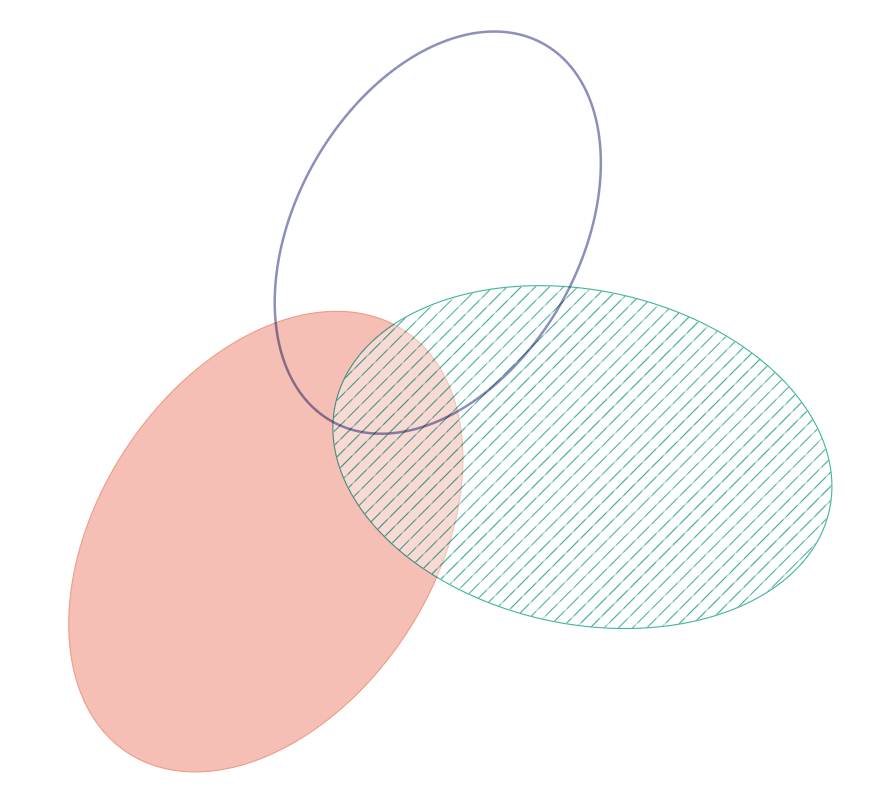
Write a Shadertoy shader that draws this background.

```glsl
// Three tilted ellipses on white: a filled coral one, a diagonally hatched
// teal one that veils what lies below, and a navy outline on top.
// Approximate ellipse distances give the edges; inks blend by multiplying.

// Ellipses in units of the canvas height: centre, half axes, tilt (radians)
const vec2  CORAL_CENTRE = vec2(0.3290, 0.3297);
const vec2  CORAL_AXES   = vec2(0.3123, 0.2078);
const float CORAL_TILT   = 0.991;
const vec2  TEAL_CENTRE  = vec2(0.7208, 0.4343);
const vec2  TEAL_AXES    = vec2(0.3126, 0.2065);
const float TEAL_TILT    = -0.209;
const vec2  NAVY_CENTRE  = vec2(0.5418, 0.7121);
const vec2  NAVY_AXES    = vec2(0.2678, 0.1759);
const float NAVY_TILT    = 1.059;

// Colours
const vec3 PAPER       = vec3(1.0);
const vec3 CORAL_FILL  = vec3(0.96, 0.75, 0.71);
const vec3 CORAL_EDGE  = vec3(0.93, 0.61, 0.54);
const vec3 TEAL_INK    = vec3(0.27, 0.70, 0.63);
const vec3 NAVY_INK    = vec3(0.55, 0.56, 0.73);
const float VEIL       = 0.40;

// Line widths and hatching, in canvas heights
const float FINE_LINE   = 0.0014;
const float BOLD_LINE   = 0.0031;
const float HATCH_LINE  = 0.0014;
const float HATCH_TILE  = 0.0175;
const float DASH_GAP    = 0.09;   // share of a tile left faint at each joint
const float GAP_INK     = 0.45;

// Signed distance to a tilted ellipse, first order near the edge
float ellipseDistance(vec2 p, vec2 centre, vec2 axes, float tilt) {
    float c = cos(tilt), s = sin(tilt);
    vec2 q = p - centre;
    q = vec2(c * q.x + s * q.y, c * q.y - s * q.x);
    float k = length(q / axes);
    float slope = max(length(q / (axes * axes)), 1e-4);
    return k * (k - 1.0) / slope;
}

// Antialiased coverage of the inside and of a stroke along the edge
float inside(float d, float pixel) {
    return clamp(0.5 - d / pixel, 0.0, 1.0);
}

float stroke(float d, float width, float pixel) {
    return inside(d - 0.5 * width, pixel) - inside(d + 0.5 * width, pixel);
}

// Rising diagonals, one per square tile, faded where tiles meet
float hatch(vec2 p, float pixel) {
    float across = fract((p.x - p.y) / HATCH_TILE + 0.5) - 0.5;
    float d = across * HATCH_TILE * 0.70711;
    float joint = abs(fract(0.5 * (p.x + p.y) / HATCH_TILE
                            + 0.5 * across) - 0.5);
    float soft = pixel / HATCH_TILE;
    float dash = 1.0 - smoothstep(0.5 - DASH_GAP - soft, 0.5 - DASH_GAP + soft, joint);
    return stroke(d, HATCH_LINE, pixel) * mix(GAP_INK, 1.0, dash);
}

vec3 multiplyInk(vec3 base, vec3 ink, float amount) {
    return base * mix(vec3(1.0), ink, amount);
}

void mainImage(out vec4 fragColor, in vec2 fragCoord) {
    float pixel = 1.0 / iResolution.y;
    vec2 p = fragCoord * pixel;

    float coral = ellipseDistance(p, CORAL_CENTRE, CORAL_AXES, CORAL_TILT);
    float teal  = ellipseDistance(p, TEAL_CENTRE, TEAL_AXES, TEAL_TILT);
    float navy  = ellipseDistance(p, NAVY_CENTRE, NAVY_AXES, NAVY_TILT);

    // Coral disc
    vec3 colour = mix(PAPER, CORAL_FILL, inside(coral, pixel));
    colour = mix(colour, CORAL_EDGE, stroke(coral, FINE_LINE, pixel));

    // Veiled and hatched teal disc
    float tealArea = inside(teal, pixel);
    colour = mix(colour, PAPER, VEIL * tealArea);
    float tealLines = max(hatch(p, pixel) * tealArea, stroke(teal, FINE_LINE, pixel));
    colour = multiplyInk(colour, TEAL_INK, tealLines);

    // Navy ring
    colour = multiplyInk(colour, NAVY_INK, stroke(navy, BOLD_LINE, pixel));

    fragColor = vec4(colour, 1.0);
}
```
